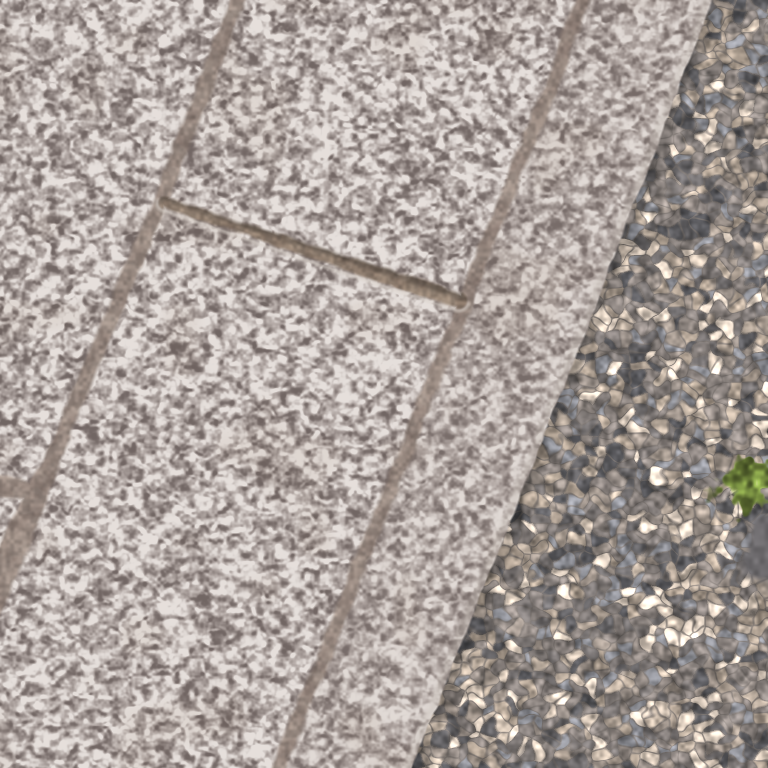
Write a WebGL 1 fragment shader that draws this texture.

```glsl
precision highp float;
// Speckled granite paving slabs with sandy joints beside a bed of loose gravel.
// Slanted lines place the joints and kerb; layered value noise makes the granite
// grain, and jittered cells make the pebbles and a small tuft of leaves.
uniform vec2 u_resolution;

float hash(vec2 p) {
  vec3 q = fract(vec3(p.xyx) * 0.1031);
  q += dot(q, q.yzx + 33.33);
  return fract((q.x + q.y) * q.z);
}

float noise(vec2 p) {
  vec2 i = floor(p), f = fract(p);
  f = f * f * (3.0 - 2.0 * f);
  return mix(mix(hash(i), hash(i + vec2(1, 0)), f.x),
             mix(hash(i + vec2(0, 1)), hash(i + vec2(1, 1)), f.x), f.y);
}

float segmentDistance(vec2 p, vec2 a, vec2 b) {
  vec2 d = b - a;
  return length(p - a - d * clamp(dot(p - a, d) / dot(d, d), 0.0, 1.0));
}

// x: nearest distance, y: gap to the second nearest, zw: cell id
vec4 cells(vec2 p) {
  vec2 base = floor(p), id = base;
  float near = 9.0, second = 9.0;
  for (int j = -1; j <= 1; j++) {
    for (int i = -1; i <= 1; i++) {
      vec2 c = base + vec2(float(i), float(j));
      float d = length(c + 0.1 + 0.8 * vec2(hash(c), hash(c + 57.0)) - p);
      if (d < near) {
        second = near;
        near = d;
        id = c;
      } else {
        second = min(second, d);
      }
    }
  }
  return vec4(near, second - near, id);
}

vec3 granite(vec2 p, float kerb) {
  // Bend the grain so that the flecks become irregular
  vec2 q = p + 0.006 * (vec2(noise(p * 80.0), noise(p * 80.0 + 31.0)) - 0.5);
  float grain = 0.46 * noise(q * vec2(100, 122) + 11.0)
              + 0.38 * noise(q * vec2(160, 195) + 47.0)
              + 0.16 * noise(p * 270.0);
  float patches = noise(p * 24.0) - 0.5;
  float tone = smoothstep(0.14, 0.82, grain + 0.04 * patches);
  tone = mix(tone, 0.48 + 0.82 * (tone - 0.5), kerb);
  vec3 c = mix(vec3(0.42, 0.375, 0.365), vec3(0.69, 0.65, 0.635), smoothstep(-0.12, 0.54, tone));
  c = mix(c, vec3(0.90, 0.875, 0.86), smoothstep(0.40, 0.95, tone));
  float stain = smoothstep(0.62, 0.85, noise(p * 17.0 + 5.0));
  return mix(c, c * vec3(0.90, 0.875, 0.85), 0.3 * stain + 0.12 * kerb);
}

vec3 gravel(vec2 p) {
  vec2 q = p + 0.016 * (vec2(noise(p * 62.0), noise(p * 62.0 + 19.0)) - 0.5);
  vec4 cell = cells(q * vec2(62, 72));
  float kind = hash(cell.zw + 7.0);
  vec3 c = mix(vec3(0.33, 0.33, 0.345), vec3(0.53, 0.50, 0.485), smoothstep(0.02, 0.40, kind));
  c = mix(c, vec3(0.66, 0.605, 0.55), smoothstep(0.45, 0.75, kind));
  c = mix(c, vec3(0.90, 0.84, 0.78), smoothstep(0.78, 0.97, kind));
  c = mix(c, vec3(0.52, 0.525, 0.55), step(0.9, hash(cell.zw + 91.0)));
  // Soft pebble rims sink into the grey bed
  c = mix(vec3(0.45, 0.425, 0.41), c, 0.25 + 0.75 * smoothstep(0.0, 0.3, cell.y));
  c *= 1.10 - 0.18 * cell.x;
  // Small chips and grit break up the pebbles
  float grit = 0.55 * noise(p * 105.0 + 9.0) + 0.45 * noise(p * 180.0);
  return c * (0.58 + 0.86 * grit);
}

void main() {
  vec2 p = gl_FragCoord.xy / u_resolution;
  float aa = max(1.0 / u_resolution.y, 0.0015);

  // Horizontal offsets to the slanted lines, scaled to true distances
  float wobble = 0.005 * (noise(p * 22.0) - 0.5) + 0.004 * (noise(p * 75.0) - 0.5);
  float bow = 0.04 * (p.y - 0.245) * (1.0 - p.y);
  float leftLine = 0.925 * (p.x - 0.41 * (p.y - 0.245) - bow) + wobble;
  float middleLine = 0.928 * (p.x - 0.364 - 0.397 * p.y) + wobble;
  float edgeBow = 0.010 * p.y * (1.0 - p.y);
  float edge = 0.931 * (p.x - 0.536 - 0.391 * p.y - edgeBow) + 0.6 * wobble;

  float kerb = smoothstep(-0.004, 0.004, middleLine);
  vec3 color = granite(p, kerb);

  // Joints between the slabs
  float leftWidth = 0.0090 + 0.008 * smoothstep(0.45, 0.28, p.y);
  float joint = min(abs(leftLine) - leftWidth, abs(middleLine) - 0.0080);
  float crossJoint = segmentDistance(p, vec2(0.215, 0.736), vec2(0.597, 0.609));
  crossJoint -= mix(0.0055, 0.0085, smoothstep(0.22, 0.45, p.x));
  float stubJoint = segmentDistance(p, vec2(-0.05, 0.378), vec2(0.035, 0.361)) - 0.012;
  joint = min(joint, min(crossJoint, stubJoint) + wobble);
  vec3 sand = mix(vec3(0.50, 0.44, 0.41), vec3(0.64, 0.58, 0.54), noise(p * 60.0));
  sand *= 0.86 + 0.28 * noise(p * 190.0);
  float crossing = 1.0 - smoothstep(0.0, 0.005, crossJoint);
  sand *= mix(vec3(1.0), vec3(0.93, 0.90, 0.84), crossing);
  float upperSide = smoothstep(-0.002, 0.006, p.y - 0.736 + 0.3325 * (p.x - 0.215));
  sand *= 1.0 - 0.26 * crossing * upperSide;
  color = mix(color, sand, 0.9 * (1.0 - smoothstep(-0.003, 0.003 + aa, joint)));

  // Pale worn lips along the cross joint and the kerb
  float lowerLip = smoothstep(0.005, 0.0, abs(crossJoint - 0.005)) * (1.0 - upperSide);
  color = mix(color, vec3(0.86, 0.83, 0.80), 0.5 * lowerLip * (1.0 - crossing));
  color = mix(color, vec3(0.78, 0.75, 0.72), 0.4 * smoothstep(0.010, 0.0, abs(edge + 0.005)));

  // Gravel with a contact shadow and a slate corner
  vec3 ground = gravel(p) * (0.78 + 0.22 * smoothstep(0.0, 0.025, edge));
  float slate = length((p - vec2(1.01, 0.285)) * vec2(1.0, 0.75)) + 3.0 * wobble;
  vec3 slateColor = vec3(0.42, 0.41, 0.42) * (0.85 + 0.3 * noise(p * 130.0));
  ground = mix(ground, slateColor, 1.0 - smoothstep(0.026, 0.046, slate));

  // Leafy tuft
  float tuft = length((p - vec2(0.978, 0.372)) * vec2(0.75, 1.0));
  float leaf = 0.6 * noise(p * 75.0 + 3.0) + 0.4 * noise(p * 130.0 + 8.0);
  float cover = 1.0 - smoothstep(0.022, 0.036, tuft + 0.06 * (leaf - 0.45));
  vec3 green = mix(vec3(0.30, 0.35, 0.16), vec3(0.62, 0.74, 0.34), smoothstep(0.2, 0.75, leaf));
  ground = mix(ground, green * (0.8 + 0.4 * noise(p * 140.0)), cover);

  color = mix(color, ground, smoothstep(-aa, aa + 0.001, edge));
  gl_FragColor = vec4(color, 1.0);
}
```
